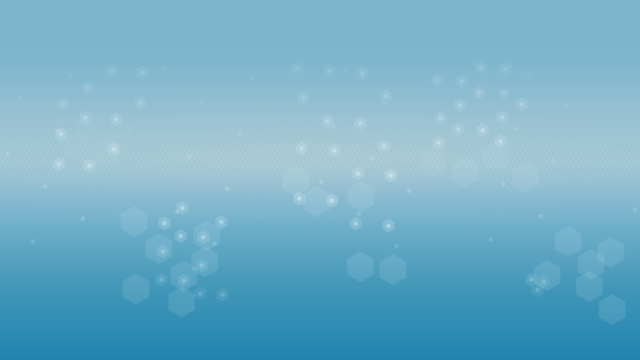
Reproduce this background procedurally as a Shadertoy shader.

```glsl
// A calm blue backdrop: a pale misty band between soft sky and deep water.
// Colour ramps make the gradient, a fine dot lattice textures the mist,
// and clusters of translucent hexagons are scattered by a quasi-random sequence.

const vec3 DEEP  = vec3(0.13, 0.52, 0.69);
const vec3 WATER = vec3(0.25, 0.585, 0.72);
const vec3 SHORE = vec3(0.46, 0.70, 0.80);
const vec3 MIST  = vec3(0.655, 0.785, 0.835);
const vec3 SKY   = vec3(0.485, 0.71, 0.80);
const vec3 GLINT = vec3(0.86, 0.94, 0.97);

float ramp(float a, float b, float x) {
    return clamp((x - a) / (b - a), 0.0, 1.0);
}

float hash(float n) {
    return fract(sin(n * 12.9898) * 43758.5453);
}

// Evenly spread point in the unit square
vec2 scatterPoint(float i, float seed) {
    return fract(vec2(0.7549, 0.5698) * i + vec2(hash(seed), hash(seed + 7.3)));
}

// Signed distance to a hexagon with its point upward
float hexagon(vec2 p, float apothem) {
    p = abs(p);
    return max(p.x, 0.5 * p.x + 0.866 * p.y) - apothem;
}

float fill(float d, float pixel) {
    return 1.0 - smoothstep(-pixel, pixel, d);
}

// Strength of light at a given height, strongest in the lower mist
float glowAt(float y) {
    float d = (y - 0.47) / 0.23;
    return 0.25 + 0.75 * exp(-d * d);
}

vec3 backdrop(vec2 uv) {
    vec3 c = mix(DEEP, WATER, ramp(0.0, 0.19, uv.y));
    c = mix(c, SHORE, ramp(0.19, 0.40, uv.y));
    c = mix(c, MIST, smoothstep(0.36, 0.57, uv.y));
    c = mix(c, SKY, smoothstep(0.53, 0.90, uv.y));
    // Warmer heart of the mist, cooler ends
    vec2 d = (uv - vec2(0.47, 0.56)) / vec2(0.33, 0.10);
    float heart = exp(-dot(d, d));
    float band = exp(-d.y * d.y);
    return c + vec3(0.035, 0.012, 0.0) * heart - vec3(0.02, 0.007, 0.0) * band;
}

// Fine staggered dots
float lattice(vec2 p, float pitch) {
    vec2 q = 6.28318 * p / (pitch * vec2(1.0, 1.732));
    return cos(q.x) * cos(q.y);
}

// Small hexagons, each with a bright core
vec3 beads(vec3 c, vec2 p, vec2 center, vec2 spread, int count, float seed, float pixel) {
    for (int i = 0; i < count; i++) {
        float n = float(i);
        vec2 at = center + spread * (2.0 * scatterPoint(n, seed) - 1.0);
        float light = glowAt(at.y) * mix(0.75, 1.0, hash(n + seed));
        vec2 q = p - at;
        c = mix(c, GLINT, 0.26 * light * fill(hexagon(q, 0.0165), pixel));
        c = mix(c, GLINT, 0.60 * light * fill(length(q) - 0.006, pixel));
    }
    return c;
}

// Large faint hexagonal panes
vec3 panes(vec3 c, vec2 p, vec2 center, vec2 spread, int count, float seed, float pixel) {
    for (int i = 0; i < count; i++) {
        float n = float(i);
        vec2 at = center + spread * (2.0 * scatterPoint(n, seed) - 1.0);
        float light = 0.12 * (1.0 - smoothstep(0.42, 0.64, at.y) * 0.75);
        c = mix(c, GLINT, light * fill(hexagon(p - at, 0.037), pixel));
    }
    return c;
}

// Tiny specks over the whole width
vec3 specks(vec3 c, vec2 p, float width, int count, float seed, float pixel) {
    for (int i = 0; i < count; i++) {
        vec2 at = vec2(0.0, 0.3) + vec2(width, 0.55) * scatterPoint(float(i), seed);
        c = mix(c, GLINT, 0.22 * glowAt(at.y) * fill(length(p - at) - 0.006, pixel));
    }
    return c;
}

void mainImage(out vec4 fragColor, in vec2 fragCoord) {
    vec2 uv = fragCoord / iResolution.xy;
    float width = 16.0 / 9.0;
    vec2 p = uv * vec2(width, 1.0);
    float pixel = 1.0 / iResolution.y;

    vec3 c = backdrop(uv);
    float misty = smoothstep(0.33, 0.50, uv.y) * (1.0 - smoothstep(0.58, 0.74, uv.y));
    c += 0.010 * misty * lattice(p, 0.0135);

    // Panes: lower left, middle, lower right, and faint ones in the mist
    c = panes(c, p, vec2(0.48, 0.28), vec2(0.13, 0.13), 7, 2.0, pixel);
    c = panes(c, p, vec2(0.92, 0.46), vec2(0.12, 0.05), 3, 5.0, pixel);
    c = panes(c, p, vec2(1.04, 0.255), vec2(0.06, 0.01), 2, 8.0, pixel);
    c = panes(c, p, vec2(1.62, 0.23), vec2(0.12, 0.11), 6, 11.0, pixel);
    c = panes(c, p, vec2(1.32, 0.52), vec2(0.17, 0.05), 4, 14.0, pixel);
    c = panes(c, p, vec2(0.28, 0.60), vec2(0.08, 0.06), 4, 17.0, pixel);

    // Beads: left side, middle, and right side
    c = beads(c, p, vec2(0.52, 0.305), vec2(0.11, 0.14), 11, 21.0, pixel);
    c = beads(c, p, vec2(0.30, 0.66), vec2(0.15, 0.15), 11, 24.0, pixel);
    c = beads(c, p, vec2(0.93, 0.59), vec2(0.16, 0.25), 16, 27.0, pixel);
    c = beads(c, p, vec2(1.33, 0.71), vec2(0.12, 0.12), 14, 30.0, pixel);
    c = beads(c, p, vec2(1.505, 0.205), vec2(0.035, 0.025), 3, 33.0, pixel);

    c = specks(c, p, width, 32, 40.0, pixel);
    fragColor = vec4(c, 1.0);
}
```
